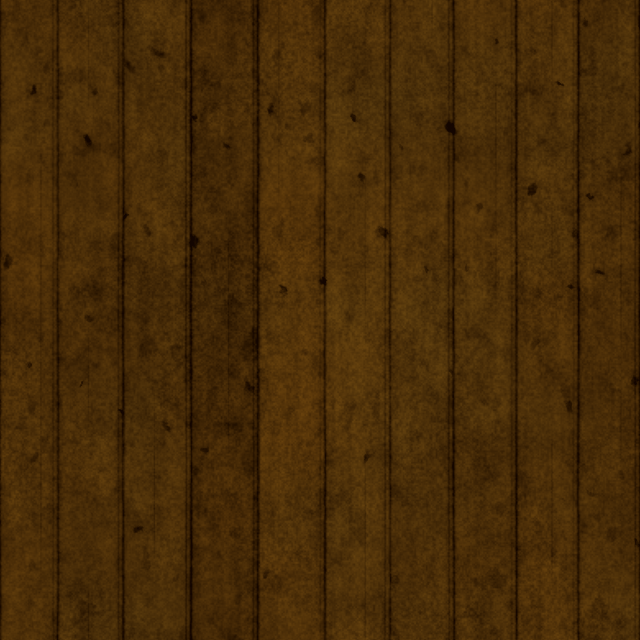
Give the GLSL for this texture, as a Shadertoy shader.

```glsl
// Ten aged dark-brown vertical wood planks with grooves, knots, stains and fine grain.
#define PLANKS 10.0
#define SEAM_DRIFT 0.0095
#define GROOVE_WIDTH 0.0023
#define BASE_TONE 0.69
#define DARK_PLANK 3.0
#define KNOT_ROWS 10.0
#define KNOT_CHANCE 0.68
#define GRAIN_AMOUNT 0.56
#define DARK_WOOD vec3(0.15, 0.075, 0.0)
#define LIGHT_WOOD vec3(0.362, 0.232, 0.047)
#define WARM_SHIFT vec3(0.018, -0.006, -0.012)

float hash(vec2 p) {
    vec3 q = fract(vec3(p.xyx) * 0.1031);
    q += dot(q, q.yzx + 33.33);
    return fract((q.x + q.y) * q.z);
}

float noise(vec2 p) {
    vec2 cell = floor(p), f = fract(p);
    f = f * f * (3.0 - 2.0 * f);
    return mix(mix(hash(cell), hash(cell + vec2(1, 0)), f.x),
               mix(hash(cell + vec2(0, 1)), hash(cell + vec2(1, 1)), f.x), f.y);
}

float fbm(vec2 p) {
    float sum = 0.0, weight = 0.5;
    for (int i = 0; i < 4; i++) {
        sum += weight * noise(p);
        p = p * 2.03 + 17.7;
        weight *= 0.5;
    }
    return sum / 0.9375;
}

// Plank widths vary slowly across the wall.
float seamX(float i) {
    float t = clamp(i / PLANKS, 0.0, 1.0);
    return i / PLANKS - SEAM_DRIFT * sin(6.2832 * pow(t, 0.625));
}

float line(float d, float width) {
    return exp(-d * d / (width * width));
}

// Darkness of the groove, its thinner bead line and the soft shadow around them.
float seamShade(float d, float i, float y) {
    float strength = mix(0.48, 0.72, hash(vec2(i, 4.0)));
    float bead = mix(0.12, 0.42, hash(vec2(i, 9.0)));
    float wear = 0.8 + 0.4 * fbm(vec2(i * 7.0, y * 14.0));
    d += 0.0008 * (noise(vec2(i * 5.0, y * 4.0)) - 0.5);
    return wear * (strength * line(d, GROOVE_WIDTH)
                 + bead * line(d + 0.0075, GROOVE_WIDTH * 0.75)
                 + 0.13 * line(d + 0.002, 0.010));
}

// Tilted, ragged knots scattered over a grid, denser on the upper part.
float knotShade(vec2 uv) {
    vec2 grid = vec2(PLANKS, KNOT_ROWS);
    vec2 home = floor(uv * grid);
    vec2 ragged = vec2(fbm(uv * 90.0), fbm(uv * 90.0 + 40.0)) - 0.5;
    float shade = 0.0;
    for (int y = -1; y <= 1; y++)
    for (int x = -1; x <= 1; x++) {
        vec2 id = home + vec2(x, y) + 20.0;
        vec2 center = (id - 20.0 + vec2(hash(id + 3.1), hash(id + 7.7))) / grid;
        float chance = KNOT_CHANCE * mix(0.4, 1.0, smoothstep(0.25, 0.6, center.y));
        float angle = 2.2 * (hash(id + 51.3) - 0.65);
        float size = mix(0.6, 1.5, pow(hash(id + 23.9), 1.6));
        vec2 p = uv - center + ragged * 0.013;
        p = mat2(cos(angle), sin(angle), -sin(angle), cos(angle)) * p;
        float r = length(p / (size * vec2(0.0068, 0.012)));
        float core = 1.0 - smoothstep(0.35, 1.0, r);
        float halo = 0.2 * exp(-0.6 * r * r);
        float present = step(hash(id + 81.7), chance);
        shade += present * mix(0.3, 0.75, hash(id + 64.2)) * (core + halo);
    }
    return min(shade, 0.85);
}

void mainImage(out vec4 fragColor, in vec2 fragCoord) {
    vec2 uv = fragCoord / iResolution.xy;

    // Nearest seam and the plank beside it.
    float seam = floor(uv.x * PLANKS + 0.5);
    float d = uv.x - seamX(seam);
    float plank = seam - step(d, 0.0);
    vec2 local = uv + vec2(0.0, hash(vec2(plank + 5.0, 2.0)) * 8.0);

    // Broad light, mottling, vertical fibres and fine grain.
    float tone = BASE_TONE + 0.08 * (hash(vec2(plank + 5.0, 31.0)) - 0.5);
    tone -= 0.2 * line(plank - DARK_PLANK, 0.3);
    vec2 fromLight = uv - vec2(0.6, 0.55);
    tone += 0.13 * exp(-9.0 * dot(fromLight, fromLight)) - 0.04;
    tone += 0.34 * (fbm(uv * 4.0 + 3.0) - 0.5);
    tone += 0.48 * (fbm(local * vec2(36.0, 26.0)) - 0.5);
    tone += 0.24 * (fbm(local * vec2(110.0, 3.0)) - 0.5);
    float grain = 0.5 * noise(uv * 190.0) + 0.5 * noise(uv * 390.0 + 9.0) - 0.5;
    tone += GRAIN_AMOUNT * grain * mix(0.6, 1.4, fbm(uv * 7.0 + 80.0));

    // Small stains, long cracks, grooves and knots.
    tone -= 0.2 * smoothstep(0.6, 0.74, fbm(local * vec2(44.0, 36.0) + 60.0));
    float crackX = seamX(plank) + mix(0.03, 0.07, hash(vec2(plank + 5.0, 12.0)));
    float crackWear = smoothstep(0.4, 0.7, fbm(vec2(plank * 9.0, uv.y * 5.0)));
    tone -= 0.22 * crackWear * line(uv.x - crackX, 0.0013);
    tone -= seamShade(d, seam, uv.y);
    tone -= knotShade(uv);

    float warmth = 0.6 * (hash(vec2(plank + 5.0, 77.0)) - 0.5) + 1.3 * (fbm(uv * 6.0 + 30.0) - 0.5);
    vec3 color = mix(DARK_WOOD, LIGHT_WOOD, clamp(tone, -0.35, 1.15));
    color += WARM_SHIFT * warmth * clamp(tone, 0.0, 1.0);
    fragColor = vec4(clamp(color, 0.0, 1.0), 1.0);
}
```
